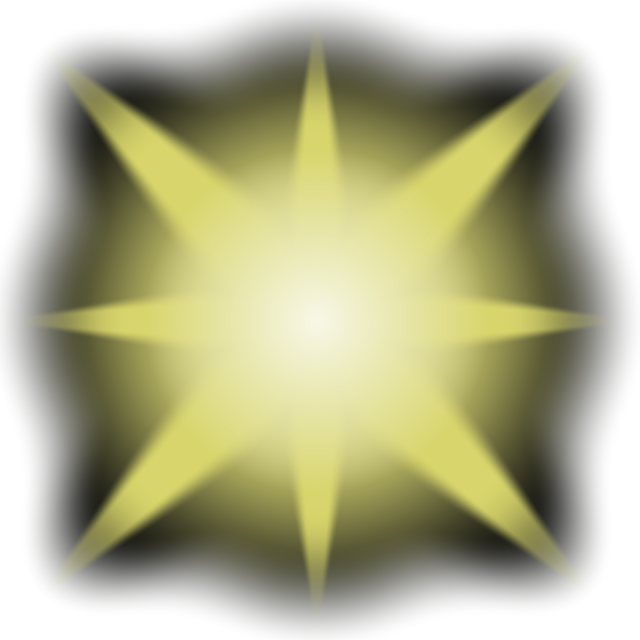
Give the GLSL for this background, as a WebGL 1 fragment shader.

```glsl
precision highp float;
// An eight-rayed yellow starburst with a pale core and a soft dark halo on white.

uniform vec2 u_resolution;

#define CENTER vec2(0.495, 0.499)
#define GLOW_INNER 0.17
#define GLOW_OUTER 0.49
#define CORE_RADIUS 0.27
#define HALO_RADIUS 0.415
#define HALO_BLUR 0.082
#define AXIS_RAY vec2(0.48, 0.045)
#define DIAGONAL_RAY vec2(0.61, 0.068)

const vec3 PAPER = vec3(1.0);
const vec3 SHADOW = vec3(0.08, 0.08, 0.07);
const vec3 GLOW = vec3(0.81, 0.80, 0.43);
const vec3 RAY = vec3(0.845, 0.835, 0.42);
const vec3 CORE = vec3(0.97, 0.97, 0.91);

// Falls smoothly from one at 'near' to zero at 'far'.
float fade(float near, float far, float x) {
  return 1.0 - smoothstep(near, far, x);
}

// Tapered ray: size holds its length and half width.
float ray(float along, float across, vec2 size) {
  float reach = clamp(along / size.x, 0.0, 1.0);
  float width = size.y * pow(1.0 - reach * reach, 1.3) + 0.002;
  float body = fade(width * 0.6, width * 1.3 + 0.004, across);
  return body * fade(0.6, 1.0, reach);
}

// Halo with long diagonal lobes and short axial lobes.
float halo(vec2 p, float r) {
  float s = 2.0 * p.x * p.y / max(r * r, 0.00001);
  float diagonal = s * s;
  float axial = 1.0 - diagonal;
  float edge = HALO_RADIUS + 0.115 * pow(diagonal, 4.0) + 0.02 * axial * axial;
  return fade(edge - HALO_BLUR, edge + HALO_BLUR, r);
}

void main() {
  float side = min(u_resolution.x, u_resolution.y);
  vec2 uv = (gl_FragCoord.xy - 0.5 * u_resolution) / side + 0.5;
  vec2 p = abs(uv - CENTER);
  float r = length(p);

  // Yellow glow over the dark halo
  vec3 disc = mix(SHADOW, GLOW, fade(GLOW_INNER, GLOW_OUTER, r));
  vec3 color = mix(PAPER, disc, halo(p, r));

  // Four axial and four diagonal rays, folded by symmetry
  float axial = ray(max(p.x, p.y), min(p.x, p.y), AXIS_RAY);
  vec2 turned = vec2(p.x + p.y, abs(p.x - p.y)) * 0.70711;
  float diagonal = ray(turned.x, turned.y, DIAGONAL_RAY);
  color = mix(color, RAY, max(axial, diagonal));

  // Pale core
  color = mix(color, CORE, clamp(1.0 - r / CORE_RADIUS, 0.0, 1.0));
  gl_FragColor = vec4(color, 1.0);
}
```
